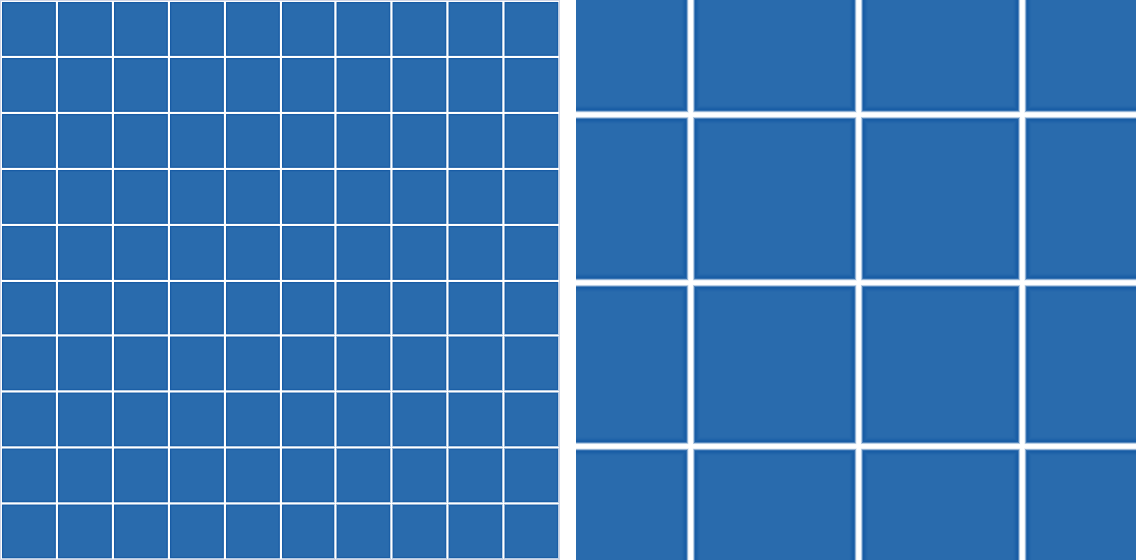
Left, the full canvas; right, a detail of the centre.
Reproduce this pattern procedurally as a three.js fragment shader.

```glsl
// Blue square tiles in a ten by ten grid of thin white lines with a pale grey rim.
varying vec2 vUv;

const float TILES = 10.0;           // repeats across and down
const float LINE_WIDTH = 0.0039;
const float RIM_WIDTH = 0.0018;
const float SHADE_REACH = 0.0060;   // distance from a line where its shade ends
const float SOFTNESS = 0.0010;      // half width of the smoothed edges
const float EARLY_SHIFT = 0.0016;   // line offset up to the middle
const float LATE_SHIFT = -0.0010;   // line offset past the middle

const vec3 TILE_BLUE = vec3(0.16, 0.42, 0.68);
const vec3 SHADE_BLUE = vec3(0.08, 0.35, 0.64);
const vec3 LINE_WHITE = vec3(1.0);
const vec3 RIM_GREY = vec3(0.82, 0.84, 0.90);

// Coverage of a band that reaches out to the given limit
float band(float dist, float limit) {
  return 1.0 - smoothstep(limit - SOFTNESS, limit + SOFTNESS, dist);
}

// Distance to the nearest grid line on each axis
vec2 lineDistance(vec2 p) {
  vec2 index = floor(p * TILES + 0.5);
  vec2 late = step(0.5 * TILES + 0.5, index);
  vec2 center = index / TILES + mix(vec2(EARLY_SHIFT), vec2(LATE_SHIFT), late);
  return abs(p - center);
}

void main() {
  // Lay out the grid from the upper left
  vec2 p = vec2(vUv.x, 1.0 - vUv.y);
  vec2 d = lineDistance(p);
  float gridDist = min(d.x, d.y);

  // Tile with a faint dark fringe beside the lines
  float shade = 1.0 - smoothstep(0.5 * LINE_WIDTH, SHADE_REACH, gridDist);
  vec3 color = mix(TILE_BLUE, SHADE_BLUE, shade);

  // Grid lines
  color = mix(color, LINE_WHITE, band(gridDist, 0.5 * LINE_WIDTH));

  // Outer rim
  vec2 edge = min(p, 1.0 - p);
  color = mix(color, RIM_GREY, band(min(edge.x, edge.y), RIM_WIDTH));

  gl_FragColor = vec4(color, 1.0);
}
```
